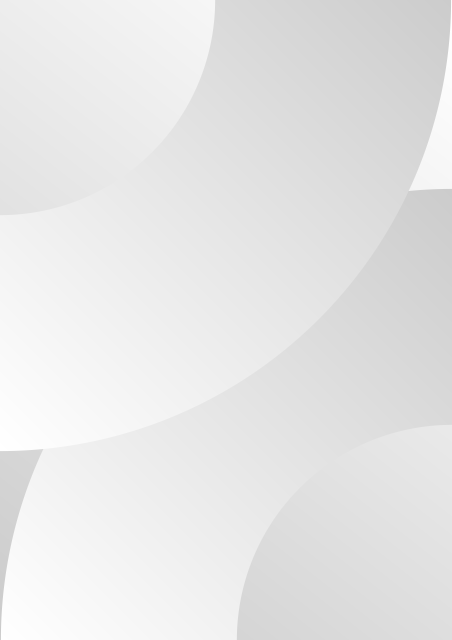
A WebGL 1 fragment shader for this background:

```glsl
precision highp float;

uniform vec2 u_resolution;

#define OUTER_RADIUS 0.998
#define INNER_RADIUS 0.476
#define RING_LIGHT 1.0
#define RING_DARK 0.80
#define BACK_DARK 0.795
#define BACK_RISE_X 0.075
#define BACK_RISE_Y 0.135

// Coverage of a ring about the center, softened over one pixel
float ringMask(vec2 point, vec2 center, float pixel) {
  float middle = 0.5 * (OUTER_RADIUS + INNER_RADIUS);
  float halfWidth = 0.5 * (OUTER_RADIUS - INNER_RADIUS);
  float edge = abs(length(point - center) - middle) - halfWidth;
  return clamp(0.5 - edge / pixel, 0.0, 1.0);
}

// Diagonal shade, light at the given lower left corner
float ringShade(vec2 point, vec2 lightCorner) {
  vec2 offset = (point - lightCorner) / OUTER_RADIUS;
  float blend = clamp(0.5 * (offset.x + offset.y), 0.0, 1.0);
  return mix(RING_LIGHT, RING_DARK, blend);
}

void main() {
  // Canvas width is one unit
  float pixel = 1.0 / u_resolution.x;
  vec2 point = gl_FragCoord.xy * pixel;
  float top = u_resolution.y * pixel;

  // Backdrop brightens toward the upper right and shows through the rings
  float shade = BACK_DARK + BACK_RISE_X * point.x + BACK_RISE_Y * point.y / top;

  // Lower right ring, then the upper left ring over it
  vec2 lowerCenter = vec2(1.0, 0.0);
  vec2 upperCenter = vec2(0.0, top);
  float lowerShade = ringShade(point, vec2(0.0));
  float upperShade = ringShade(point, upperCenter - vec2(0.0, OUTER_RADIUS));
  shade = mix(shade, lowerShade, ringMask(point, lowerCenter, pixel));
  shade = mix(shade, upperShade, ringMask(point, upperCenter, pixel));

  gl_FragColor = vec4(vec3(shade), 1.0);
}
```
